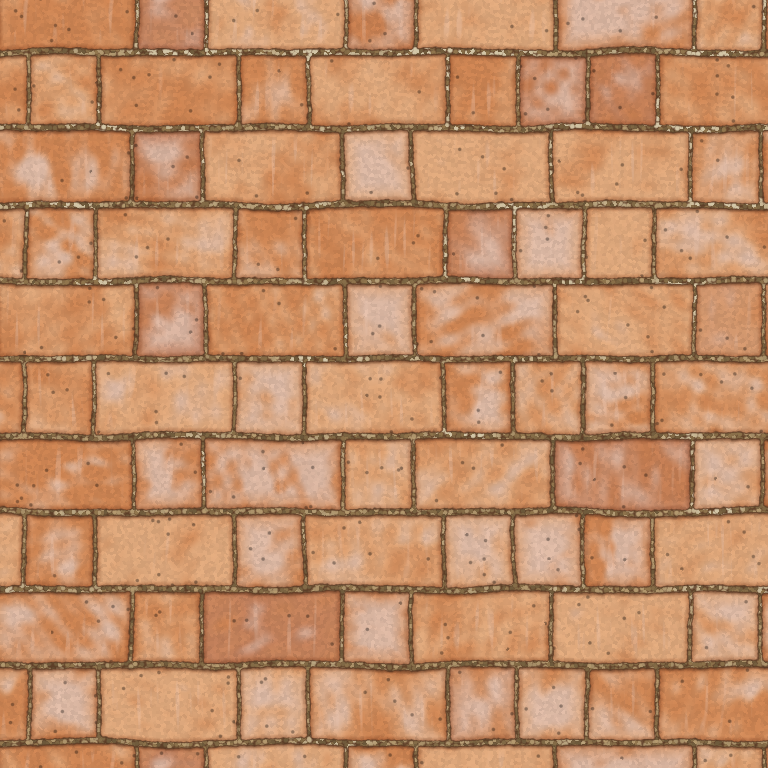
Reproduce this texture procedurally as a WebGL 1 fragment shader.

```glsl
precision highp float;
// Weathered orange brick wall: ten courses of mixed long and short bricks in gritty mortar.

uniform vec2 u_resolution;

#define COURSES 10.0
#define UNITS 11.0
#define JOINT vec2(0.0062, 0.0092)
#define WOBBLE vec2(0.0012, 0.0020)
#define ORANGE vec3(0.79, 0.51, 0.32)
#define PEACH vec3(0.86, 0.65, 0.48)
#define CHALK vec3(0.85, 0.72, 0.65)
#define RUST vec3(0.69, 0.41, 0.28)
#define SHADOW vec3(0.34, 0.21, 0.13)
#define OLIVE vec3(0.58, 0.47, 0.31)
#define LIME vec3(0.84, 0.79, 0.67)

const float TAU = 6.2831853;

float hash(vec2 p) {
  return fract(sin(dot(p, vec2(127.1, 311.7))) * 43758.55);
}

// Layered sines with whole wave counts, so the field tiles; about -1.5 to 1.5
float waves(vec2 uv, float freq, float seed) {
  float sum = 0.0;
  for (int i = 0; i < 8; i++) {
    vec2 key = vec2(float(i), seed);
    float angle = TAU * hash(key);
    float count = freq * (0.4 + hash(key + 17.3));
    vec2 k = floor(count * vec2(cos(angle), sin(angle)) + 0.5);
    sum += sin(TAU * (dot(k, uv) + hash(key + 41.7)));
  }
  return sum * 0.35;
}

// Tiling cellular noise: distance to the nearest point and that cell's hash
vec2 cellular(vec2 uv, float scale) {
  vec2 p = uv * scale, base = floor(p);
  vec2 nearest = vec2(9.0, 0.0);
  for (int y = -1; y <= 1; y++) {
    for (int x = -1; x <= 1; x++) {
      vec2 cell = base + vec2(float(x), float(y));
      vec2 key = mod(cell, scale);
      vec2 point = cell + vec2(hash(key), hash(key + 57.1));
      float dist = length(p - point);
      if (dist < nearest.x) nearest = vec2(dist, hash(key + 91.9));
    }
  }
  return nearest;
}

// Brick at a wall position: xy = offset from its centre, z = first unit, w = units wide
vec4 brickAt(vec2 uv, float row) {
  float evenRow = 1.0 - mod(row, 2.0);
  float shift = mix(-0.086, 1.387, evenRow) + 0.08 * (hash(vec2(row, 5.0)) - 0.5);
  float x = mod(uv.x * UNITS - shift, UNITS);
  float unit = floor(x);
  float place = mod(unit + step(7.5, unit), 3.0);
  bool split = evenRow > 0.5 && unit > 5.5 && unit < 7.5;
  bool single = split || place > 1.5;
  float first = (!single && place > 0.5) ? unit - 1.0 : unit;
  float width = single ? 1.0 : 2.0;
  float y = fract(uv.y * COURSES - 0.33) - 0.5;
  return vec4((x - first - 0.5 * width) / UNITS, y / COURSES, first, width);
}

vec3 brickColor(vec2 uv, vec4 brick, float row, float d) {
  vec2 id = vec2(brick.z, row);
  float seed = floor(200.0 * hash(id + 3.0));
  float tone = hash(id + 11.0) - 0.5;
  float shortBrick = 2.0 - brick.w;
  float cloud = waves(uv, 11.0, seed) + 0.6 * waves(uv, 32.0, seed + 1.0);
  float inner = smoothstep(0.0, 0.026, -d);

  // Fired clay, with a few rusty bricks
  vec3 color = mix(ORANGE, PEACH, smoothstep(-1.1, 1.1, 0.5 * cloud + 2.0 * tone + 0.2));
  float rust = smoothstep(0.84, 0.92, hash(id + 23.0) + 0.06 * smoothstep(0.6, 0.9, uv.y));
  color = mix(color, RUST, rust * (0.6 + 0.15 * cloud));

  // Chalky bloom and faint vertical streaks
  float bloom = 0.45 * cloud + 1.8 * (hash(id + 31.0) - 0.5) + 0.45 * shortBrick;
  color = mix(color, CHALK, 0.9 * smoothstep(0.0, 1.2, bloom) * (0.35 + 0.65 * inner));
  float streak = smoothstep(0.7, 1.5, waves(uv * vec2(9.0, 1.0), 9.0, seed + 2.0));
  color = mix(color, CHALK * 1.06, 0.3 * streak * inner);

  // Fine grain, dark pits and a worn rim
  color *= 0.95 + 0.10 * cellular(uv, 230.0).y;
  vec2 pit = cellular(uv, 85.0);
  color = mix(color, color * 0.66, step(0.93, pit.y) * (1.0 - smoothstep(0.10, 0.28, pit.x)));
  return color * mix(vec3(0.86, 0.79, 0.74), vec3(1.0), smoothstep(0.0, 0.007, -d));
}

vec3 mortarColor(vec2 uv, vec2 grain, float d) {
  float lime = smoothstep(-0.4, 1.3, waves(uv, 7.0, 77.0) + 1.6 * uv.y - 0.9);
  vec3 grit = mix(OLIVE * 0.72, OLIVE * 1.15, grain.y);
  grit = mix(grit, LIME, step(0.62, grain.y) * (0.25 + 0.7 * lime));
  grit = mix(grit, SHADOW, 0.75 * smoothstep(0.35, 0.85, grain.x));
  return mix(SHADOW, grit, smoothstep(0.0, 0.0022, d));
}

void main() {
  vec2 uv = gl_FragCoord.xy / u_resolution;
  float pixel = 1.0 / min(u_resolution.x, u_resolution.y);
  vec2 grain = cellular(uv, 190.0);

  // Uneven courses and crumbling edges
  vec2 bent = uv + WOBBLE * vec2(waves(uv, 9.0, 1.0), waves(uv, 7.0, 2.0));
  bent += 0.0005 * vec2(waves(uv, 50.0, 3.0), waves(uv, 60.0, 4.0));
  float row = mod(floor(bent.y * COURSES - 0.33), COURSES);
  vec4 brick = brickAt(bent, row);

  // Rounded box distance, negative inside the brick
  vec2 halfSize = 0.5 * (vec2(brick.w / UNITS, 1.0 / COURSES) - JOINT);
  vec2 q = abs(brick.xy) - halfSize + 0.003;
  float d = length(max(q, 0.0)) + min(max(q.x, q.y), 0.0) - 0.003;
  d += 0.0016 * (grain.x - 0.45);

  vec3 color = brickColor(uv, brick, row, d);
  float lip = smoothstep(halfSize.y - 0.004, halfSize.y, brick.y);
  color = mix(color, SHADOW, 0.45 * lip);
  float edge = 0.0006 + 0.5 * pixel;
  color = mix(color, mortarColor(uv, grain, d), smoothstep(-edge, edge, d));
  gl_FragColor = vec4(color, 1.0);
}
```
